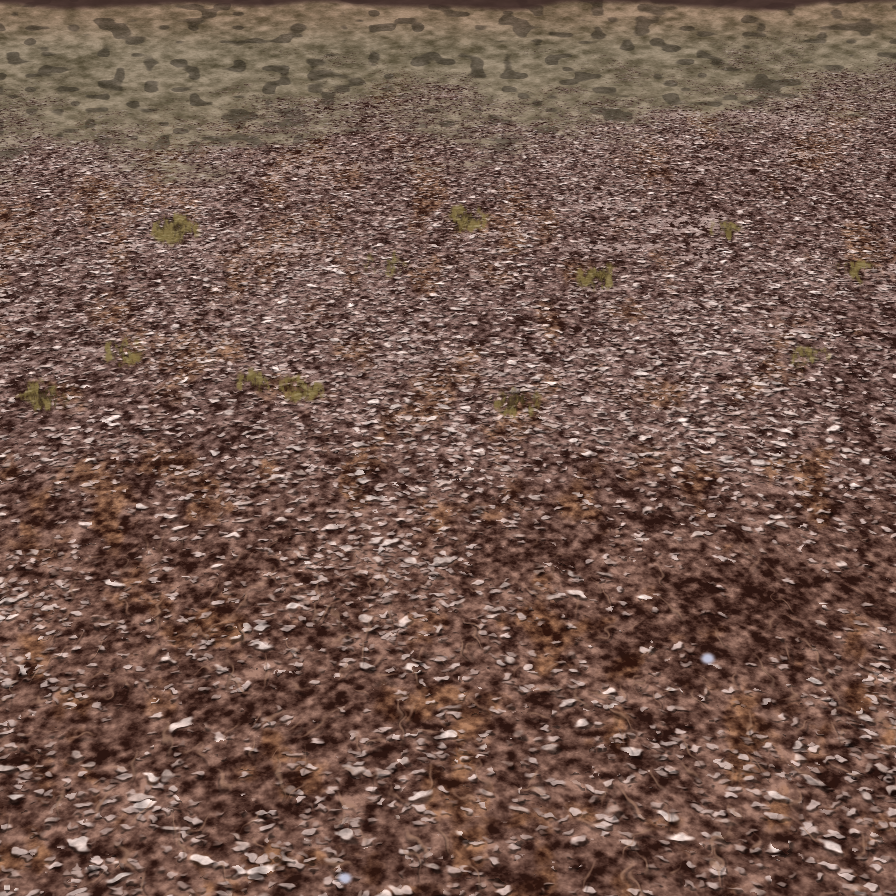
Give the GLSL for this texture, as a WebGL 1 fragment shader.

```glsl
precision highp float;
// Rough ploughed ground strewn with pale chips, receding to a grassy strip.
// A perspective warp shrinks layered noise, cellular chips and straw with
// distance; soft masks place the bare soil, stubble and green tufts.

uniform vec2 u_resolution;

float hash(vec2 p) {
  vec3 q = fract(p.xyx * vec3(0.1031, 0.1030, 0.0973));
  q += dot(q, q.yzx + 33.33);
  return fract((q.x + q.y) * q.z);
}

float noise(vec2 p) {
  vec2 i = floor(p), f = fract(p);
  f = f * f * (3.0 - 2.0 * f);
  return mix(mix(hash(i), hash(i + vec2(1, 0)), f.x),
             mix(hash(i + vec2(0, 1)), hash(i + vec2(1, 1)), f.x), f.y);
}

float fbm(vec2 p) {
  float sum = 0.0, gain = 0.5;
  for (int i = 0; i < 4; i++) {
    sum += gain * noise(p);
    p = mat2(1.7, 1.0, -1.0, 1.7) * p + 17.3;
    gain *= 0.55;
  }
  return sum;
}

// One scattered ragged ellipse per cell: x = coverage, y = tone, z = shadow.
vec3 chips(vec2 p, float density, vec2 size, float spin, float blur) {
  vec3 result = vec3(0.0);
  p += 0.55 * (vec2(noise(p * 2.1), noise(p * 2.1 + 40.0)) - 0.5);
  vec2 home = floor(p);
  for (int j = -1; j <= 1; j++) {
    for (int i = -1; i <= 1; i++) {
      vec2 cell = home + vec2(i, j);
      float tone = hash(cell + 71.7);
      vec2 d = p - cell - 0.1 - 0.8 * vec2(hash(cell + 3.1), hash(cell + 29.5));
      float angle = (hash(cell + 53.9) - 0.5) * spin;
      mat2 turn = mat2(cos(angle), -sin(angle), sin(angle), cos(angle));
      vec2 radius = size * (0.4 + 0.7 * tone * vec2(hash(cell + 91.3) + 0.4, 1.0));
      float present = step(hash(cell + 11.3), density);
      float edge = (length(turn * d / radius) - 1.0) * radius.y;
      float under = (length(turn * (d + vec2(-0.1, 0.32)) / radius) - 1.0) * radius.y;
      float cover = present * (1.0 - smoothstep(-blur, blur, edge));
      if (cover > result.x) result.xy = vec2(cover, tone);
      result.z = max(result.z, present * (1.0 - smoothstep(-blur, blur, under)));
    }
  }
  return result;
}

// Leafy clumps at hashed places across the middle distance.
float tufts(vec2 uv) {
  float sum = 0.0;
  for (int i = 0; i < 12; i++) {
    float k = float(i);
    vec2 at = vec2(fract(0.34 + k * 0.618), 0.53 + 0.23 * hash(vec2(k, 8.3)));
    vec2 d = (uv - at) / vec2(0.026, 0.017);
    sum += exp(-dot(d, d)) * (0.5 + 0.5 * hash(vec2(k, 2.7)));
  }
  return min(sum, 1.0);
}

float pebble(vec2 uv, vec2 at) {
  return 1.0 - smoothstep(0.3, 1.1, length((uv - at) / vec2(0.010, 0.008)));
}

void main() {
  vec2 uv = gl_FragCoord.xy / u_resolution;
  float depth = 1.15 - uv.y;
  vec2 ground = vec2((uv.x - 0.5) / depth, 2.0 * inversesqrt(depth)) + 4.0;
  float pixel = pow(depth, -1.5) / u_resolution.y;
  float patches = fbm(uv * vec2(5.0, 9.0) + 2.0);

  // Soil: broad patches, clods and contrasting grit
  float clods = fbm(ground * vec2(30.0, 42.0));
  float grit = fbm(ground * vec2(85.0, 125.0));
  float middle = smoothstep(0.32, 0.62, uv.y);
  float light = 0.40 + 1.9 * (grit - 0.47) + 0.75 * (clods - 0.47) + 0.3 * (patches - 0.47);
  vec3 soil = mix(vec3(0.17, 0.085, 0.065), vec3(0.62, 0.47, 0.41), clamp(light, 0.0, 1.1));
  soil = mix(soil, soil * vec3(1.0, 1.06, 1.14) + 0.01, middle);
  soil *= mix(vec3(1.0), vec3(1.05, 0.99, 0.85), smoothstep(0.55, 0.75, fbm(uv * 23.0)));

  // Pale chips, dense in the middle distance and sparse in front
  float density = mix(0.22, 0.58, middle) + 1.3 * (patches - 0.47);
  density += 0.17 * smoothstep(0.45, 1.0, uv.x) * smoothstep(0.55, 0.8, uv.y);
  density += 0.14 * smoothstep(0.25, 0.0, uv.y) + 0.8 * (clods - 0.47);
  density = clamp(density, 0.05, 0.8);
  vec3 color = soil;
  vec3 fine = chips(ground * vec2(78.0, 125.0), density, vec2(0.58, 0.33), 2.0, 0.07 + 42.0 * pixel);
  color *= 1.0 - 0.42 * fine.z;
  vec3 fineTint = mix(vec3(0.47, 0.36, 0.32), vec3(0.90, 0.80, 0.77), fine.y);
  color = mix(color, fineTint * (0.75 + 0.5 * grit), 0.85 * fine.x);
  vec3 broad = chips(ground * vec2(44.0, 74.0), density * 0.42, vec2(0.50, 0.27), 2.0, 0.06 + 25.0 * pixel);
  color *= 1.0 - 0.42 * broad.z;
  vec3 broadTint = mix(vec3(0.52, 0.40, 0.35), vec3(0.97, 0.89, 0.86), broad.y);
  color = mix(color, broadTint * (0.62 + 0.75 * grit), 0.9 * broad.x);

  // Long pale furrow streaks
  float streak = noise(vec2(uv.x * 9.0, (uv.y - 0.035 * uv.x) * 150.0));
  streak = smoothstep(0.72, 0.95, streak) * smoothstep(0.5, 0.62, uv.y);
  color = mix(color, vec3(0.80, 0.70, 0.67), 0.6 * streak * smoothstep(0.38, 0.58, grit));

  // Short dry straw in the foreground
  vec3 straw = chips(ground * 42.0, 0.28, vec2(0.60, 0.08), 5.0, 0.05 + 18.0 * pixel);
  float front = 1.0 - smoothstep(0.3, 0.5, uv.y);
  color *= 1.0 - 0.25 * straw.z * front;
  color = mix(color, vec3(0.66, 0.51, 0.42), 0.6 * straw.x * front);

  // Olive tufts with ragged leaves
  float leaf = fbm(uv * vec2(150.0, 95.0));
  float tuft = smoothstep(0.25, 0.6, tufts(uv) * (2.4 * leaf - 0.3));
  color = mix(color, mix(vec3(0.17, 0.13, 0.06), vec3(0.52, 0.46, 0.26), smoothstep(0.3, 0.65, leaf)), 0.75 * tuft);

  // Distant grass, its ragged near edge rising to the right
  float edge = uv.y - 0.855 - 0.05 * uv.x + 0.09 * (patches - 0.47);
  float clumps = fbm(uv * vec2(16.0, 70.0) + 5.0);
  float grass = smoothstep(-0.05, 0.05, edge + 0.14 * (clumps - 0.47) + 0.12 * (grit - 0.47));
  float blades = fbm(uv * vec2(75.0, 190.0));
  float shade = 0.5 + 1.5 * (blades - 0.47) + 0.7 * (clumps - 0.47);
  vec3 turf = mix(vec3(0.32, 0.29, 0.21), vec3(0.63, 0.57, 0.48), clamp(shade, 0.0, 1.0));
  turf *= mix(vec3(1.0), vec3(1.06, 0.98, 0.96), smoothstep(0.94, 0.99, uv.y));
  turf *= 1.0 - 0.35 * smoothstep(0.58, 0.70, noise(uv * vec2(60.0, 130.0)) * (0.4 + clumps));
  color = mix(color, turf, 0.9 * grass);
  float strip = smoothstep(0.990, 0.998, uv.y + 0.012 * (noise(vec2(uv.x * 14.0, 3.0)) - 0.5));
  color = mix(color, vec3(0.23, 0.16, 0.15), 0.85 * strip);

  // Two cool bright pebbles
  float stones = max(pebble(uv, vec2(0.79, 0.265)), pebble(uv, vec2(0.385, 0.02)));
  color = mix(color, vec3(0.80, 0.81, 0.90), 0.9 * stones);
  gl_FragColor = vec4(color, 1.0);
}
```
